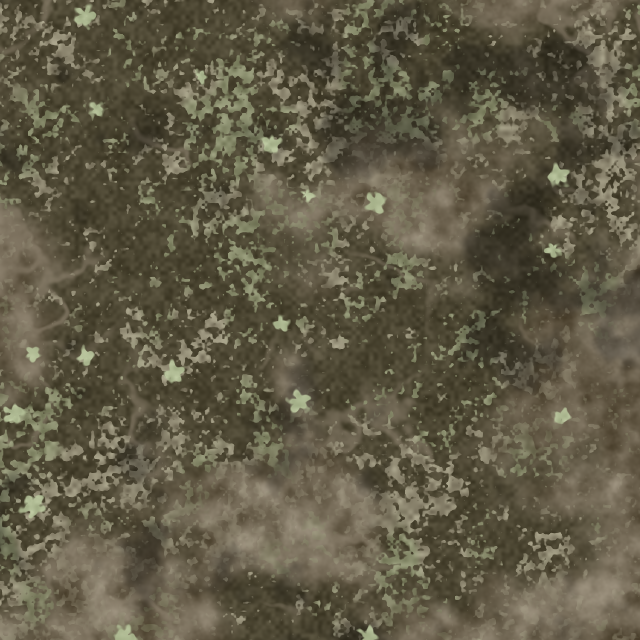
A three.js fragment shader for this texture:

```glsl
varying vec2 vUv;

#define SHADE vec3(0.20, 0.18, 0.11)
#define SOIL vec3(0.39, 0.365, 0.28)
#define DUST vec3(0.49, 0.445, 0.37)
#define LITTER vec3(0.47, 0.44, 0.36)
#define PALE vec3(0.72, 0.70, 0.60)
#define MOSS vec3(0.53, 0.58, 0.42)
#define BLOOM vec3(0.71, 0.76, 0.60)
#define FLECK_SCALE 105.0
#define BLOOM_CELLS 8.0
#define BLOOM_SHARE 0.28
#define WEAVE_SCALE 64.0

float hash(vec2 p) {
  vec3 q = fract(vec3(p.xyx) * 0.1031);
  q += dot(q, q.yzx + 33.33);
  return fract((q.x + q.y) * q.z);
}

float valueNoise(vec2 p) {
  vec2 i = floor(p);
  vec2 f = fract(p);
  f = f * f * (3.0 - 2.0 * f);
  float low = mix(hash(i), hash(i + vec2(1.0, 0.0)), f.x);
  float high = mix(hash(i + vec2(0.0, 1.0)), hash(i + 1.0), f.x);
  return mix(low, high, f.y);
}

float fbm(vec2 p) {
  float sum = 0.0;
  float weight = 0.5;
  for (int i = 0; i < 4; i++) {
    sum += weight * valueNoise(p);
    p = mat2(0.8, 0.6, -0.6, 0.8) * p * 2.03 + 17.3;
    weight *= 0.5;
  }
  return sum / 0.9375;
}

// Dark soil with fine grain and a faint woven relief
vec3 groundColor(vec2 p) {
  float grain = 0.55 * valueNoise(p * 150.0) + 0.45 * fbm(p * 22.0 + 5.0);
  vec2 weave = sin(p * WEAVE_SCALE * 6.2832);
  return mix(SHADE, SOIL, grain) + 0.012 * weave.x * weave.y;
}

// Soft dusty patches, gathered toward the borders
float dustMask(vec2 p) {
  float border = length(p - vec2(0.45, 0.52)) - 0.38;
  return smoothstep(0.50, 0.68, fbm(p * 4.5 + 31.0) + 0.30 * border);
}

// Thin curled ridges, broken into short arcs
float ridgeMask(vec2 p) {
  float crest = 1.0 - abs(2.0 * fbm(p * 8.0 + 61.0) - 1.0);
  return smoothstep(0.90, 0.99, crest) * smoothstep(0.5, 0.8, valueNoise(p * 9.0 + 3.0));
}

// Crisp clumped flecks whose density drifts over the ground
float fleckMask(vec2 p) {
  float density = smoothstep(0.28, 0.66, fbm(p * 5.0 + 11.0));
  float speck = 0.6 * valueNoise(p * FLECK_SCALE) + 0.4 * valueNoise(p * FLECK_SCALE * 2.1 + 7.0);
  speck += 0.35 * (valueNoise(p * 34.0 + 43.0) - 0.5);
  float limit = mix(0.70, 0.49, density);
  return smoothstep(limit - 0.03, limit + 0.14, speck);
}

// Sparse ragged pale rosettes, one at most in each cell
float bloomMask(vec2 p) {
  vec2 cell = floor(p * BLOOM_CELLS);
  float mask = 0.0;
  for (int y = -1; y <= 1; y++) {
    for (int x = -1; x <= 1; x++) {
      vec2 id = cell + vec2(float(x), float(y)) + 20.0;
      vec2 center = (id - 20.0 + vec2(hash(id + 0.3), hash(id + 7.7))) / BLOOM_CELLS;
      vec2 d = p - center;
      float lobes = cos(5.0 * atan(d.y, d.x + 1e-5) + 6.28 * hash(id + 4.1));
      float radius = mix(0.009, 0.016, hash(id + 9.2)) * (1.0 + 0.22 * lobes);
      float ragged = length(d) + 0.012 * (valueNoise(p * 130.0) - 0.5);
      float present = step(hash(id + 2.6), BLOOM_SHARE);
      mask = max(mask, present * (1.0 - smoothstep(radius - 0.004, radius + 0.002, ragged)));
    }
  }
  return mask;
}

void main() {
  vec2 p = vUv;
  vec3 color = groundColor(p);

  // Dust and ridges
  float dust = dustMask(p);
  float relief = fbm(p * 26.0 + 71.0) - 0.5;
  color = mix(color, DUST + 0.55 * relief, 0.85 * dust);
  color = mix(color, DUST + 0.06, 0.6 * ridgeMask(p));

  // Flecks, greener in some areas and thinner over dust
  float tone = valueNoise(p * 120.0 + 19.0);
  float green = smoothstep(0.45, 0.75, valueNoise(p * 16.0 + 23.0));
  vec3 fleck = mix(LITTER, PALE, tone);
  fleck = mix(fleck, MOSS + 0.16 * (tone - 0.5), 0.6 * green);
  color = mix(color, fleck, fleckMask(p) * (0.9 - 0.55 * dust));

  // Shadowed hollows, then rosettes on top
  color *= 1.0 - 0.30 * smoothstep(0.58, 0.75, fbm(p * 9.0 + 91.0));
  color = mix(color, BLOOM + 0.12 * (tone - 0.5), 0.92 * bloomMask(p));

  gl_FragColor = vec4(color, 1.0);
}
```
